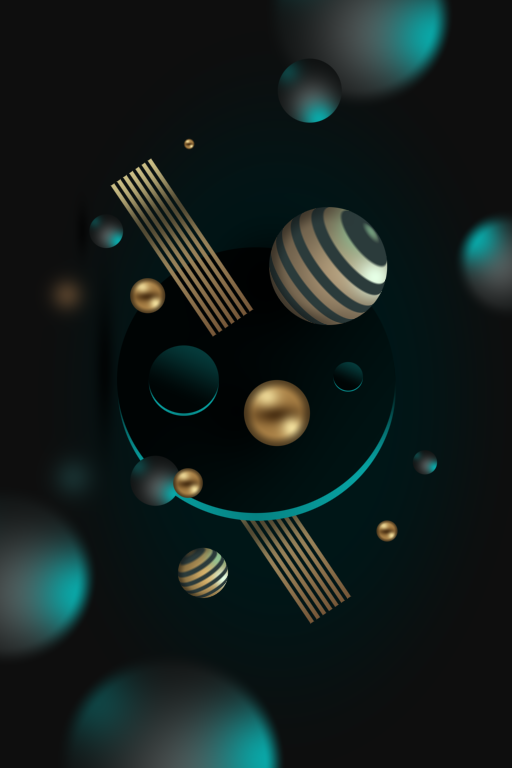
Give the GLSL for this background, as a Shadertoy shader.

```glsl
const vec3 CYAN = vec3(0.03, 0.68, 0.68);
const vec3 CREAM = vec3(0.95, 0.88, 0.62);
const vec3 BRONZE = vec3(0.46, 0.34, 0.22);

// Spheres: centre x, centre y, radius, blur
const vec4 GREY_SPHERES[8] = vec4[8](
    vec4(0.133, 0.482, 0.111, 0.014), vec4(0.070, 0.382, 0.0417, 0.0),
    vec4(-0.195, 0.199, 0.022, 0.0), vec4(0.331, 0.155, 0.063, 0.012),
    vec4(-0.131, -0.126, 0.0326, 0.0), vec4(0.220, -0.102, 0.0158, 0.0),
    vec4(-0.327, -0.249, 0.107, 0.014), vec4(-0.112, -0.496, 0.137, 0.014));
const float GLOW_ANGLES[8] = float[8](-0.3, -1.25, -0.7, 2.5, -0.6, -0.5, -0.25, 0.05);
const vec4 GOLD_SPHERES[5] = vec4[5](
    vec4(-0.087, 0.3125, 0.0068, 0.0), vec4(-0.141, 0.115, 0.0228, 0.0),
    vec4(0.0273, -0.0378, 0.043, 0.0), vec4(-0.0885, -0.129, 0.0193, 0.0),
    vec4(0.1706, -0.1914, 0.0137, 0.0));

float cover(float dist, float soft) {
    return 1.0 - smoothstep(-soft, soft, dist);
}

float spot(vec2 p, vec2 centre, vec2 size) {
    vec2 q = (p - centre) / size;
    return exp(-dot(q, q));
}

float ellipse(vec2 p, vec2 radii) {
    return (length(p / radii) - 1.0) * min(radii.x, radii.y);
}

// Parallel metal bars, running down to the right
vec3 drawBars(vec3 base, vec2 p, vec2 centre, vec2 halfSize, float px) {
    vec2 axis = vec2(0.56, -0.828);
    vec2 q = p - centre;
    float along = dot(q, axis);
    float across = dot(q, vec2(-axis.y, axis.x));
    float period = 2.0 * halfSize.x / 6.55;
    float bar = abs(fract((across + halfSize.x) / period + 0.225) - 0.5) - 0.275;
    float dist = max(bar * period, max(abs(across) - halfSize.x, abs(along) - halfSize.y));
    float t = along / halfSize.y;
    vec3 metal = mix(vec3(0.82, 0.77, 0.54), BRONZE, 0.5 + 0.5 * t);
    metal *= 1.0 - 0.55 * exp(-9.0 * (t + 0.4) * (t + 0.4));
    return mix(base, metal, cover(dist, px));
}

// Flat disc with a lit lower rim
vec3 drawDisc(vec3 base, vec2 p, vec2 centre, vec2 radii, vec2 drop, vec3 dark, vec3 lit, vec2 light, float px) {
    vec2 q = p - centre;
    float rimLight = 1.0 - smoothstep(-0.75, 0.15, q.y / radii.y);
    rimLight *= 0.75 + 0.25 * abs(q.x / radii.x);
    vec3 rim = mix(dark, CYAN, rimLight);
    vec3 face = mix(dark, lit, smoothstep(-0.5, 1.0, dot(q / radii, light)));
    base = mix(base, rim, cover(ellipse(q - drop, radii), px));
    return mix(base, face, cover(ellipse(q, radii), px));
}

vec3 greyShade(vec2 q, float angle) {
    vec2 glow = vec2(cos(angle), sin(angle));
    vec3 shade = vec3(0.05, 0.06, 0.06) + 0.27 * spot(q, glow * 0.25 - vec2(0.0, 0.15), vec2(0.75));
    shade = mix(shade, CYAN, 0.95 * spot(q, glow * 0.95, vec2(0.52)));
    return mix(shade, CYAN, 0.3 * spot(q, vec2(-0.7, 0.6), vec2(0.4)));
}

vec3 goldShade(vec2 q) {
    vec3 shade = mix(vec3(0.66, 0.50, 0.27), vec3(0.24, 0.14, 0.04), 0.9 * spot(q, vec2(0.0, -0.05), vec2(0.75, 0.3)));
    shade = mix(shade, CREAM, 0.85 * spot(q, vec2(-0.3, 0.5), vec2(0.38, 0.3)));
    shade = mix(shade, CREAM, 0.95 * spot(q, vec2(0.45, -0.45), vec2(0.32)));
    return shade * (1.0 - 0.5 * smoothstep(0.65, 1.0, length(q)));
}

// Ball wrapped in bands around a tilted axis
vec3 drawBandedBall(vec3 base, vec2 p, vec2 centre, float radius, vec3 pale, vec3 axis, float px) {
    vec2 q = (p - centre) / radius;
    float depth = sqrt(max(1.0 - dot(q, q), 0.0));
    float bands = dot(vec3(q, depth), normalize(axis)) * 2.6 + 0.15;
    float soft = 4.0 * px / radius;
    float slate = cover(abs(fract(bands) - 0.5) - 0.23, soft);
    vec3 light = mix(pale * 0.75, pale * 1.3, spot(q, vec2(0.2, -0.1), vec2(0.7)));
    light = mix(light, vec3(0.55, 0.85, 0.66), 0.75 * spot(q, vec2(0.6, 0.6), vec2(0.45)));
    light = mix(light, vec3(0.90, 1.0, 0.90), spot(q, vec2(0.8, -0.2), vec2(0.38)));
    vec3 shade = mix(light, vec3(0.17, 0.23, 0.23), slate);
    shade *= 1.0 - 0.4 * smoothstep(0.7, 1.0, length(q)) * smoothstep(0.5, -0.5, q.x);
    return mix(base, shade, cover((length(q) - 1.0) * radius, px));
}

void mainImage(out vec4 fragColor, in vec2 fragCoord) {
    vec2 p = (fragCoord - 0.5 * iResolution.xy) / iResolution.y;
    float px = 0.8 / iResolution.y;

    // Backdrop with teal core and soft shadows
    float core = 1.0 - smoothstep(0.45, 1.1, length((p - vec2(0.03, -0.02)) / vec2(0.30, 0.46)));
    vec3 color = mix(vec3(0.054), vec3(0.0, 0.085, 0.09), core);
    color *= 1.0 - 0.75 * spot(p, vec2(-0.197, 0.02), vec2(0.012, 0.09));
    color *= 1.0 - 0.6 * spot(p, vec2(-0.226, 0.2), vec2(0.008, 0.03));
    color = mix(color, BRONZE, 0.6 * spot(p, vec2(-0.246, 0.116), vec2(0.020)));
    color = mix(color, vec3(0.12, 0.25, 0.25), 0.6 * spot(p, vec2(-0.238, -0.122), vec2(0.025)));

    // Platform, its insets and the bars
    color = drawBars(color, p, vec2(0.039, -0.208), vec2(0.0316, 0.104), px);
    color = drawDisc(color, p, vec2(0.0, 0.005), vec2(0.181, 0.173), vec2(0.001, -0.010),
        vec3(0.0, 0.014, 0.015), vec3(0.0, 0.075, 0.075), vec2(0.7, -0.5), px);
    color *= 1.0 - 0.7 * spot(p, vec2(-0.02, -0.04), vec2(0.06));
    color *= 1.0 - 0.8 * spot(p, vec2(0.02, 0.13), vec2(0.06));
    for (int i = 0; i < 2; i++) {
        vec2 centre = mix(vec2(-0.094, 0.006), vec2(0.120, 0.010), float(i));
        float radius = mix(0.0456, 0.0192, float(i));
        color = drawDisc(color, p, centre, vec2(radius, radius * 0.97), vec2(0.0, -0.07 * radius),
            vec3(0.0, 0.02, 0.02), vec3(0.02, 0.24, 0.24), vec2(0.35, 0.75), px);
    }
    color = drawBars(color, p, vec2(-0.0964, 0.1777), vec2(0.0316, 0.1185), px);

    // Floating spheres
    color = drawBandedBall(color, p, vec2(0.094, 0.1536), 0.0768, vec3(0.53, 0.46, 0.36), vec3(0.75, 0.58, 0.35), px);
    color = drawBandedBall(color, p, vec2(-0.069, -0.246), 0.0326, vec3(0.66, 0.54, 0.32), vec3(-0.5, 0.8, 0.3), px);
    for (int i = 0; i < 8; i++) {
        vec4 s = GREY_SPHERES[i];
        vec2 q = (p - s.xy) / s.z;
        color = mix(color, greyShade(q, GLOW_ANGLES[i]), cover((length(q) - 1.0) * s.z, max(s.w, px)));
    }
    for (int i = 0; i < 5; i++) {
        vec4 s = GOLD_SPHERES[i];
        vec2 q = (p - s.xy) / s.z;
        color = mix(color, goldShade(q), cover((length(q) - 1.0) * s.z, max(s.w, px)));
    }
    fragColor = vec4(color, 1.0);
}
```
